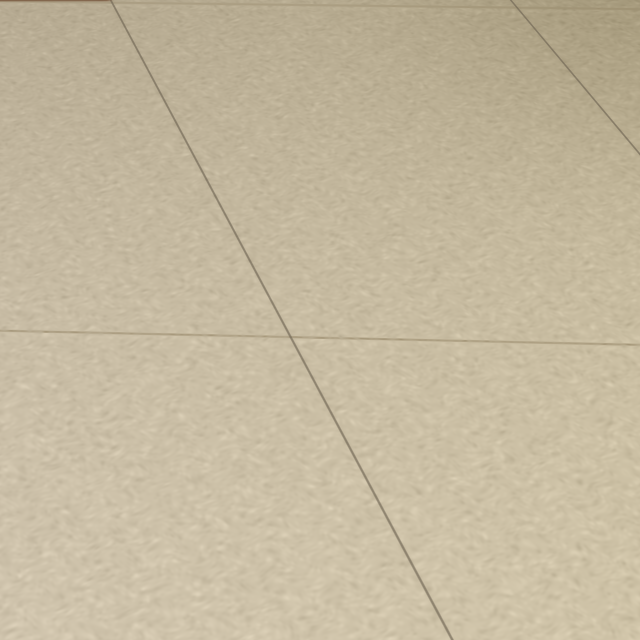
This texture is drawn by a three.js fragment shader. Its source:

```glsl
// Beige floor tiles with a fine pebbled grain, seen in perspective with thin dark joints
varying vec2 vUv;

vec3 hash3(vec2 p) {
  vec3 q = vec3(dot(p, vec2(127.1, 311.7)), dot(p, vec2(269.5, 183.3)), dot(p, vec2(419.2, 371.9)));
  return fract(sin(q) * 4375.85);
}

// Cellular relief: each cell holds a raised or sunken bump, lit from the upper left
float embossedCells(vec2 p) {
  vec2 cell = floor(p);
  float light = 0.0;
  for (int j = -1; j <= 1; j++) {
    for (int i = -1; i <= 1; i++) {
      vec2 neighbor = cell + vec2(float(i), float(j));
      vec3 rnd = hash3(neighbor);
      vec2 d = p - neighbor - rnd.xy;
      light += (rnd.z * 2.0 - 1.0) * (dot(d, vec2(-1.1, 1.6)) + 0.45) * exp(-4.0 * dot(d, d));
    }
  }
  return light;
}

float joint(float dist, float halfWidth) {
  return 1.0 - smoothstep(halfWidth * 0.2, halfWidth * 1.5, abs(dist));
}

// Signed distance to the nearest whole number
float toNearest(float v) {
  return fract(v + 0.5) - 0.5;
}

void main() {
  // Perspective floor: columns fan out from a vanishing point, rows tilt slightly
  float depth = 3.056 - vUv.y;
  float levelY = vUv.y + vUv.x * (0.031 - 0.019 * vUv.y);
  float rowDepth = 3.056 - levelY;
  vec2 ground = vec2((vUv.x + 0.925) / depth, 1.0 / rowDepth);
  vec2 tile = (ground - vec2(0.534, 0.3887)) / vec2(0.304, 0.0972);

  // Light falls off toward the far edge and the right corner
  float shade = 0.045 * vUv.y + 0.055 * vUv.y * vUv.y * vUv.y;
  shade += 0.065 * smoothstep(0.45, 1.05, vUv.x) * smoothstep(0.6, 1.05, vUv.y);
  vec3 color = vec3(0.813, 0.767, 0.676) - shade * vec3(1.0, 1.0, 1.05);
  color.b -= 0.018 * vUv.x;

  // Grain: upright pebbles that shrink with distance, bent into short wrinkles by sines
  vec2 grainPos = vec2(230.0 * (ground.x - 0.58 * log(ground.y)), 800.0 * ground.y);
  grainPos.y += 0.2 * grainPos.x;
  grainPos += 0.35 * sin(grainPos.yx * vec2(1.3, 0.9) + 1.2 * sin(grainPos * 0.37));
  float grain = embossedCells(grainPos) + 0.6 * embossedCells(grainPos * 1.6 + 37.0);
  color += grain * mix(0.054, 0.040, vUv.y);

  // Distances to the joints, back in canvas units
  float columnDist = toNearest(tile.x) * 0.304 * depth * 0.87;
  float rowDist = toNearest(tile.y) * 0.0972 * rowDepth * rowDepth;

  // Row joints are faint and broken by the grain; column joints are darker
  float rowStrength = mix(0.5, 0.28, smoothstep(0.5, 1.0, vUv.y)) * (1.0 + 0.8 * grain);
  color += 0.010 * joint(rowDist + 0.005, 0.003);
  color = mix(color, vec3(0.59, 0.53, 0.41) - 0.3 * shade, rowStrength * joint(rowDist, 0.0019));
  float columnWidth = mix(0.0022, 0.0016, vUv.y);
  color = mix(color, vec3(0.46, 0.42, 0.35), 0.68 * joint(columnDist, columnWidth));
  color -= 0.012 * joint(columnDist, 0.005);

  // Brown sliver at the far left edge
  float sliver = smoothstep(0.9965, 0.9995, vUv.y) * (1.0 - smoothstep(0.165, 0.18, vUv.x));
  color = mix(color, vec3(0.46, 0.33, 0.23), 0.8 * sliver);

  gl_FragColor = vec4(clamp(color, 0.0, 1.0), 1.0);
}
```
